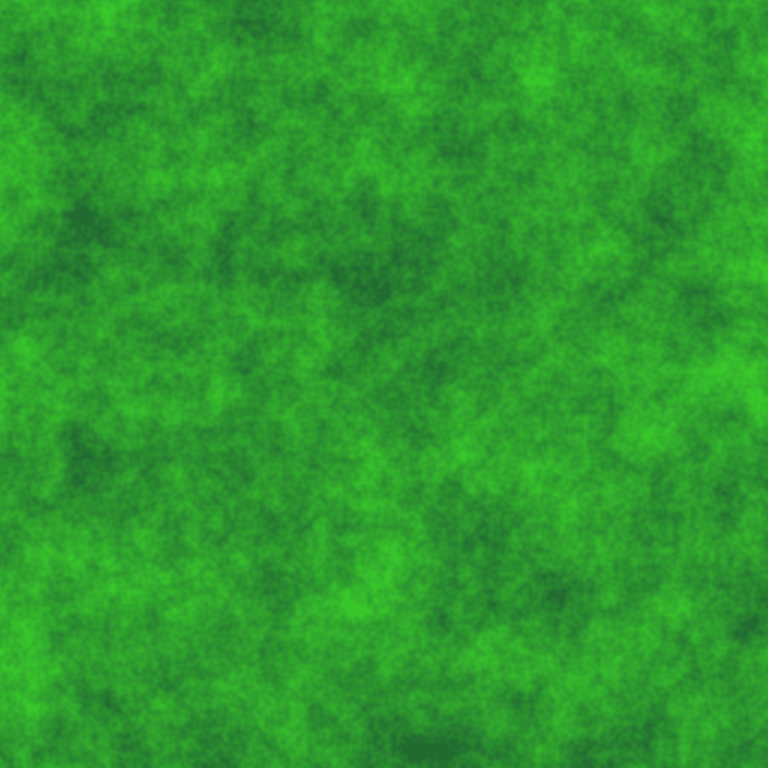
A WebGL 2 fragment shader for this texture:

```glsl
#version 300 es
precision highp float;
// Mottled green turf: soft, cloudy patches overlaid with a fine grain.
// Six octaves of gradient noise are summed, each twice as fine as the last,
// and the sum blends a dark bluish green into a bright leaf green.

uniform vec2 u_resolution;
out vec4 fragColor;

// Integer hash of a lattice corner, giving an angle in radians
float cornerAngle(ivec2 corner) {
    uvec2 q = uvec2(corner) * uvec2(1597u, 3571u);
    uint h = (q.x ^ (q.y >> 1u)) * 747796u + q.y * 28919u;
    h = (h ^ (h >> 15u)) * 73244475u;
    h = (h ^ (h >> 13u)) * 19349663u;
    h ^= h >> 16u;
    return float(h & 65535u) / 65536.0 * 6.28319;
}

// Slope contribution of one corner's random unit gradient
float cornerSlope(ivec2 cell, ivec2 corner, vec2 f) {
    float angle = cornerAngle(cell + corner);
    return dot(vec2(cos(angle), sin(angle)), f - vec2(corner));
}

float gradientNoise(vec2 p) {
    ivec2 cell = ivec2(floor(p));
    vec2 f = fract(p);
    vec2 fade = f * f * f * (f * (f * 6.0 - 15.0) + 10.0);
    float bottom = mix(cornerSlope(cell, ivec2(0, 0), f),
                       cornerSlope(cell, ivec2(1, 0), f), fade.x);
    float top = mix(cornerSlope(cell, ivec2(0, 1), f),
                    cornerSlope(cell, ivec2(1, 1), f), fade.x);
    return mix(bottom, top, fade.y);
}

// Slow falloff keeps the finest octave visible as grain
float turf(vec2 p) {
    float sum = 0.0;
    float amplitude = 1.0;
    float frequency = 4.0;
    for (int octave = 0; octave < 6; octave++) {
        vec2 shift = vec2(17.3, 41.7) * float(octave + 1);
        sum += amplitude * gradientNoise(p * frequency + shift);
        amplitude *= 0.885;
        frequency *= 2.0;
    }
    return sum;
}

void main() {
    vec2 uv = gl_FragCoord.xy / u_resolution.y;
    float brightness = clamp(0.5 + 0.43 * turf(uv), 0.0, 1.0);
    vec3 shade = vec3(0.13, 0.42, 0.19);
    vec3 leaf = vec3(0.22, 0.78, 0.17);
    fragColor = vec4(mix(shade, leaf, brightness), 1.0);
}
```
